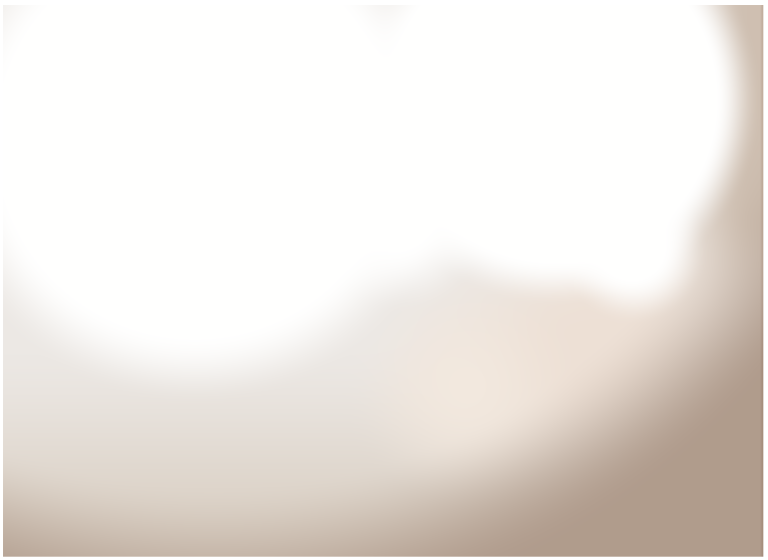
A WebGL 1 fragment shader for this background:

```glsl
precision highp float;
// Soft, out-of-focus studio backdrop: white light discs over warm beige,
// with a peach glow and a brown rim outside one very large circle.
// Each layer is a blurred disc; a thin white frame closes the canvas.
uniform vec2 u_resolution;

// 1 inside the inner radius, fading smoothly to 0 at the outer radius
float softDisc(vec2 p, vec2 center, float inner, float outer) {
  return 1.0 - smoothstep(inner, outer, length(p - center));
}

void main() {
  vec2 uv = gl_FragCoord.xy / u_resolution;
  vec2 p = uv * vec2(1.369, 1.0);
  vec2 pixel = 1.0 / u_resolution;

  // Beige ground, cooler and lighter towards the top
  vec3 color = mix(vec3(0.855, 0.815, 0.77), vec3(0.925, 0.91, 0.895),
                   smoothstep(0.02, 0.40, p.y));

  // Tan shade along the upper right side
  float shade = smoothstep(1.16, 1.34, p.x) * smoothstep(0.38, 0.62, p.y);
  color = mix(color, vec3(0.81, 0.75, 0.695), shade);

  // Peach glow, a round core with a wide arm reaching up to the right
  vec2 arm = mat2(0.94, -0.34, 0.34, 0.94) * (p - vec2(1.04, 0.37));
  float armGlow = softDisc(arm * vec2(0.6, 1.0), vec2(0.0), 0.04, 0.27);
  color = mix(color, vec3(0.93, 0.875, 0.83), 0.9 * armGlow);
  float core = softDisc(p, vec2(0.83, 0.305), 0.0, 0.22);
  color = mix(color, vec3(0.953, 0.915, 0.875), 0.85 * core);

  // Brown rim beyond the large circle
  float rim = 1.0 - softDisc(p, vec2(0.381, 1.175), 1.04, 1.30);
  color = mix(color, vec3(0.69, 0.61, 0.55), rim);

  // White light: two large discs and two small ones that bridge them
  float dark = 1.0 - softDisc(p, vec2(0.348, 0.750), 0.345, 0.475);
  dark *= 1.0 - softDisc(p, vec2(0.989, 0.822), 0.285, 0.370);
  dark *= 1.0 - softDisc(p, vec2(1.128, 0.555), 0.050, 0.135);
  dark *= 1.0 - softDisc(p, vec2(0.715, 0.605), 0.040, 0.165);
  color = mix(vec3(1.0, 1.0, 0.998), color, dark);

  // Faint brown line at the right edge, then the white frame
  color *= 1.0 - vec3(0.06, 0.09, 0.11) * smoothstep(0.989, 0.993, uv.x);
  vec2 low = smoothstep(-0.5 * pixel, 0.5 * pixel, uv - vec2(0.004, 0.006));
  vec2 high = smoothstep(-0.5 * pixel, 0.5 * pixel, vec2(0.994, 0.991) - uv);
  color = mix(vec3(1.0), color, low.x * low.y * high.x * high.y);

  gl_FragColor = vec4(color, 1.0);
}
```
